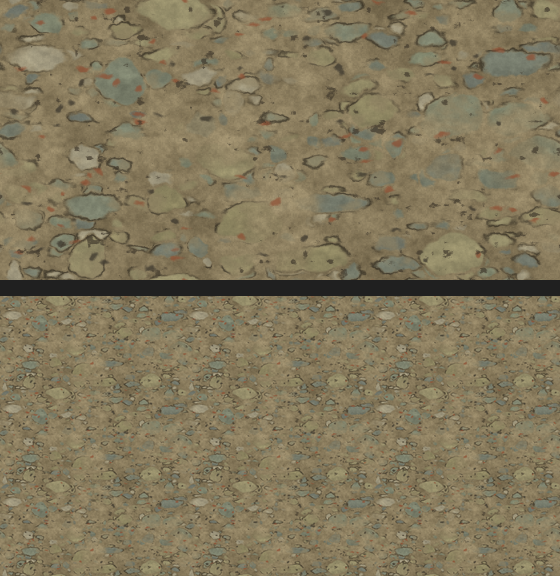
Top, the tile; bottom, the same tile 3 across and 3 down.
Write a Shadertoy shader that draws this texture.

```glsl
// Weathered rubble wall: flat grey-green, blue and ochre stones bedded in sandy mortar.
// Three sizes of jittered polygon stones are painted from small to large, each with a
// mortar rim; wrapping noise roughens edges, stains faces and grains the mortar.

vec3 hash3(vec2 p) {
    vec3 q = fract(vec3(p.xyx) * vec3(0.1031, 0.1030, 0.0973));
    q += dot(q, q.yxz + 33.33);
    return fract((q.xxy + q.yzz) * q.zyx);
}

// Value noise with n whole cells per tile
float noise(vec2 uv, vec2 n, float seed) {
    vec2 g = uv * n, i = floor(g), f = fract(g);
    f = f * f * (3.0 - 2.0 * f);
    vec2 a = mod(i, n) + seed, b = mod(i + 1.0, n) + seed;
    return mix(mix(hash3(a).x, hash3(vec2(b.x, a.y)).x, f.x),
               mix(hash3(vec2(a.x, b.y)).x, hash3(b).x, f.x), f.y);
}

float fbm(vec2 uv, vec2 n, float seed) {
    float sum = 0.0, amp = 0.5;
    for (int o = 0; o < 5; o++) {
        sum += amp * noise(uv, n, seed + float(o) * 17.0);
        n *= 2.0;
        amp *= 0.5;
    }
    return sum / 0.97;
}

// Rounded irregular polygon, in units of its half size
float polygon(vec2 q, vec2 key) {
    float sum = 0.0;
    for (int m = 0; m < 7; m++) {
        vec3 r = hash3(key + float(m) * 13.7);
        float a = (float(m) + 0.7 * r.x) * 6.2832 / 7.0;
        sum += exp(11.0 * (dot(q, vec2(cos(a), sin(a))) - 0.72 - 0.36 * r.y));
    }
    return log(sum) / 11.0;
}

// Distance to the nearest stone of one size, keeping a joint between neighbours
float stones(vec2 uv, vec2 n, float share, float seed, out vec2 id) {
    vec2 g = uv * n, cellSize = vec2(2.0, 1.0) / n;
    float d1 = 1.0, d2 = 1.0;
    id = vec2(0.0);
    for (int j = -1; j <= 1; j++)
    for (int i = -1; i <= 1; i++) {
        vec2 cell = floor(g) + vec2(i, j);
        vec2 key = mod(cell, n) + seed;
        vec3 h = hash3(key), k = hash3(key + 71.0);
        if (h.z > share) continue;
        vec2 q = (g - cell - 0.5 - 0.5 * (h.xy - 0.5)) * cellSize;
        float tilt = 0.4 * (k.x - 0.5);
        q = mat2(cos(tilt), -sin(tilt), sin(tilt), cos(tilt)) * q;
        vec2 size = cellSize * mix(vec2(0.26, 0.24), vec2(0.58, 0.56), k.yz);
        float d = polygon(q / size, key) * min(size.x, size.y);
        if (d < d1) { d2 = d1; d1 = d; id = key; }
        else d2 = min(d2, d);
    }
    return max(d1, 0.5 * (d1 - d2) + 0.004);
}

vec3 stoneColor(vec2 id, float stain, float streak, float fine) {
    vec3 k = hash3(id + 5.3);
    vec3 c = mix(vec3(0.43, 0.45, 0.41), vec3(0.51, 0.53, 0.43), k.x);
    if (k.y > 0.70) c = mix(vec3(0.54, 0.51, 0.37), vec3(0.59, 0.56, 0.42), k.x);
    if (k.z > 0.86) c = vec3(0.62, 0.59, 0.49);
    c *= 1.0 + 0.24 * (streak - 0.5) + 0.22 * (fine - 0.5);
    return mix(c, vec3(0.55, 0.50, 0.38), 0.65 * smoothstep(0.48, 0.72, stain));
}

void mainImage(out vec4 fragColor, in vec2 fragCoord) {
    vec2 uv = fragCoord / iResolution.xy;
    float aa = 1.0 / iResolution.y;

    // Shared noise fields
    float broad = fbm(uv, vec2(6.0, 4.0), 3.0);
    float stain = fbm(uv, vec2(22.0, 14.0), 41.0);
    float streak = fbm(uv, vec2(18.0, 26.0), 87.0);
    float fine = fbm(uv, vec2(96.0, 52.0), 129.0);
    float grain = noise(uv, vec2(420.0, 210.0), 7.0);

    // Sandy mortar with damp and pale patches
    float tone = 0.5 + 0.9 * (broad - 0.5) + 0.9 * (stain - 0.5) + 0.7 * (fine - 0.5);
    vec3 mortar = mix(vec3(0.44, 0.39, 0.285), vec3(0.64, 0.58, 0.445), clamp(tone, 0.0, 1.0));
    mortar *= 1.0 + 0.09 * (grain - 0.5);
    vec3 col = mortar;

    // Stones, small to large, on roughened coordinates
    vec2 warp = vec2(fbm(uv, vec2(26.0, 14.0), 151.0), fbm(uv, vec2(26.0, 14.0), 193.0)) - 0.5;
    vec2 wuv = uv + warp * vec2(0.022, 0.036);
    for (int s = 0; s < 3; s++) {
        vec2 n = s == 0 ? vec2(26.0, 23.0) : s == 1 ? vec2(15.0, 12.0) : vec2(8.0, 6.0);
        float share = s == 0 ? 0.36 : s == 1 ? 0.42 : 0.44;
        vec2 id;
        float d = stones(wuv, n, share, 211.0 + 60.0 * float(s), id);
        d += 0.012 * (fine - 0.5);
        float buried = smoothstep(0.50, 0.66, broad + 0.12 * (hash3(id).y - 0.5));
        col = mix(col, mortar, smoothstep(0.014, 0.004, d));
        float crevice = smoothstep(0.007, 0.0, abs(d - 0.002)) * smoothstep(0.42, 0.68, streak);
        col *= 1.0 - 0.45 * crevice * (1.0 - buried);
        float face = smoothstep(aa, -aa - 0.003, d) * (1.0 - 0.75 * buried);
        vec3 stone = stoneColor(id, stain, streak, fine) * (1.0 + 0.05 * (grain - 0.5));
        col = mix(col, stone, face);
    }

    // Scattered brick chips and dark pits
    vec2 chip;
    float d = stones(wuv, vec2(50.0, 42.0), 0.035, 431.0, chip) + 0.008 * (fine - 0.5);
    vec3 chipColor = hash3(chip).x > 0.35 ? vec3(0.56, 0.32, 0.21) : vec3(0.24, 0.22, 0.18);
    col = mix(col, chipColor, 0.75 * smoothstep(aa, -aa - 0.002, d));
    float pit = smoothstep(0.70, 0.80, fbm(uv, vec2(44.0, 30.0), 307.0));
    col = mix(col, vec3(0.25, 0.22, 0.17), 0.7 * pit);

    fragColor = vec4(col, 1.0);
}
```
